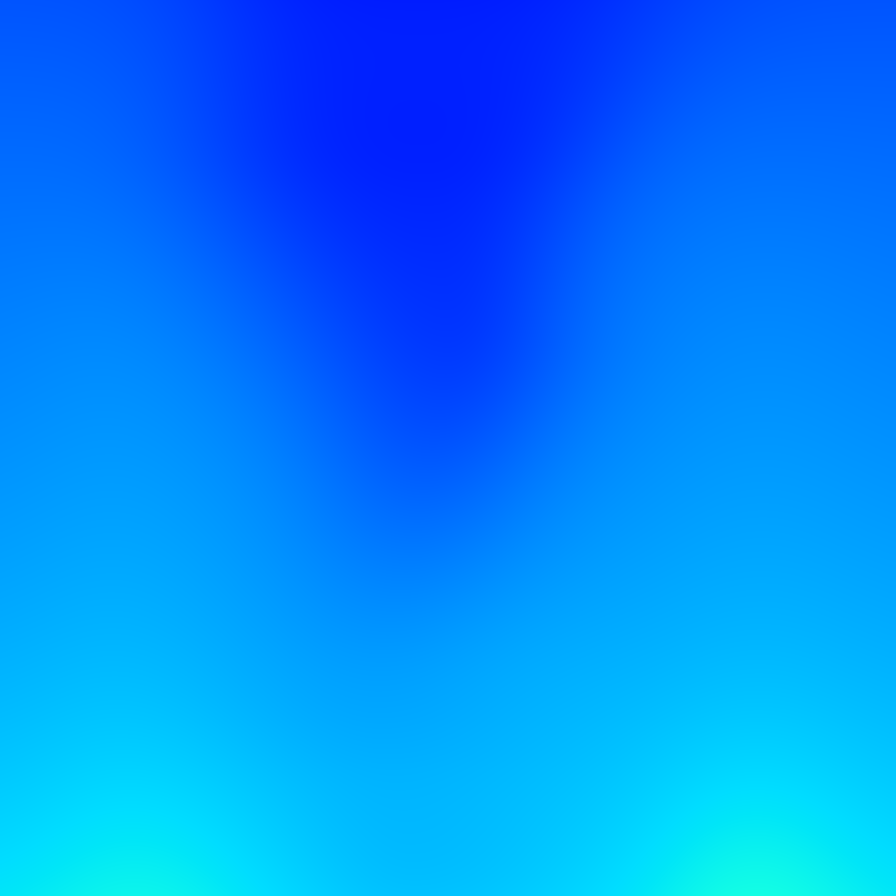
Reproduce this background procedurally as a three.js fragment shader.

```glsl
// Draws a soft blue-to-cyan gradient with a dark valley sinking from the top and two glows at the base.
varying vec2 vUv;

const float BASE_BOTTOM = 0.88;      // level of the field at the bottom edge
const float BASE_SLOPE = 0.55;       // loss of level from bottom to top
const float BASE_SAG = 0.35;         // extra dip in the lower half
const float RIDGE_HEIGHT = 0.035;
const vec2 RIDGE_X = vec2(0.13, 0.85);
const vec2 RIDGE_WIDTH = vec2(0.12, 0.13);
const vec2 GLOW_X = vec2(0.175, 0.837);
const vec2 GLOW_HEIGHT = vec2(0.05, 0.085);
const vec2 GLOW_RADIUS = vec2(0.13, 0.17);
const float VALLEY_X = 0.465;
const float VALLEY_DEPTH = 0.225;
const float TROUGH_DEPTH = 0.07;     // shallow part that runs to the bottom
const float RED_START = 0.90;
const float BLUE_FADE_START = 0.865;

float bell(float x) {
  return exp(-x * x);
}

// Vertical gradient, brightest at the bottom.
float baseLevel(float y) {
  return BASE_BOTTOM - BASE_SLOPE * y - BASE_SAG * y * (1.0 - y) * (1.0 - y);
}

// Faint upright ridges on both sides of the valley.
float ridges(vec2 p) {
  float fade = 1.0 - smoothstep(0.6, 1.0, p.y);
  vec2 d = (vec2(p.x) - RIDGE_X) / RIDGE_WIDTH;
  return RIDGE_HEIGHT * fade * (bell(d.x) + bell(d.y));
}

// Two light spots on the bottom edge.
float glows(vec2 p) {
  vec2 d = (vec2(p.x) - GLOW_X) / GLOW_RADIUS.x;
  vec2 spots = GLOW_HEIGHT * vec2(bell(d.x), bell(d.y));
  return (spots.x + spots.y) * bell(p.y / GLOW_RADIUS.y);
}

// Lopsided valley: wide and flat at the top, narrow below.
float valley(vec2 p) {
  float center = VALLEY_X + 0.035 * bell((p.y - 0.62) / 0.15)
                          - 0.045 * bell((p.y - 0.22) / 0.13);
  float leftWidth = 0.125 + 0.1 * smoothstep(0.42, 0.85, p.y);
  float rightWidth = 0.12 + 0.135 * smoothstep(0.62, 1.05, p.y)
                   + 0.05 * (1.0 - smoothstep(0.1, 0.3, p.y));
  float offset = p.x - center;
  float reach = abs(offset) / (offset < 0.0 ? leftWidth : rightWidth);
  float flatness = mix(2.0, 3.0, smoothstep(0.6, 1.0, p.y));
  float depth = TROUGH_DEPTH + VALLEY_DEPTH * smoothstep(0.23, 0.65, p.y)
              - 0.075 * smoothstep(0.8, 1.0, p.y)
              + 0.05 * (1.0 - smoothstep(0.0, 0.15, p.y));
  return depth * exp2(-pow(max(reach, 0.0001), flatness));
}

// Blue to cyan, turning faintly green at the highest levels.
vec3 spectrum(float level) {
  float red = 0.78 * max(level - RED_START, 0.0);
  float blue = 1.0 - 0.81 * max(level - BLUE_FADE_START, 0.0);
  return clamp(vec3(red, level, blue), 0.0, 1.0);
}

void main() {
  float level = baseLevel(vUv.y) + ridges(vUv) + glows(vUv) - valley(vUv);
  gl_FragColor = vec4(spectrum(level), 1.0);
}
```
